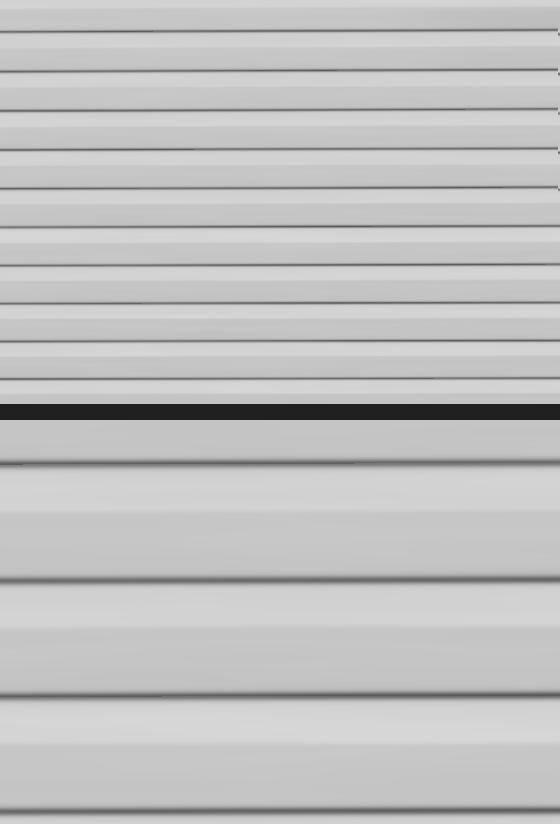
Top, the full canvas; bottom, a detail of the centre.
A Shadertoy shader for this texture:

```glsl
float hash(vec2 p) {
    return fract(sin(dot(p, vec2(41.3, 289.1))) * 4375.5);
}

// Distance to the nearest scattered cell point
float cellular(vec2 p) {
    vec2 cell = floor(p);
    float nearest = 2.0;
    for (int j = -1; j <= 1; j++)
        for (int i = -1; i <= 1; i++) {
            vec2 c = cell + vec2(i, j);
            vec2 point = c + vec2(hash(c), hash(c + 17.0));
            nearest = min(nearest, length(p - point));
        }
    return nearest;
}

// Fine grain drawn out along the slats
float brushing(vec2 p, float seed) {
    float sum = 0.0;
    for (int i = 1; i <= 4; i++) {
        float k = float(i);
        sum += sin(p.y * 9.0 * k + seed * 6.3 * k + 1.2 * sin(p.x * 2.3 * k + seed * 9.0)) / k;
    }
    return sum;
}

void mainImage(out vec4 fragColor, in vec2 fragCoord) {
    vec2 uv = fragCoord / iResolution.xy;
    float depth = 1.0 - uv.y;

    // Slat coordinate: slight tilt, spacing tightening downward
    float tilted = depth + uv.x * (0.0055 - 0.0036 * depth);
    float u = (tilted - 0.0794) * 10.165;
    float slatPos = u + 0.0035 * u * u;
    float pixel = fwidth(slatPos);

    // Slat ends peek out lower at the right border
    float endCap = smoothstep(0.9955, 0.9975, uv.x) * (1.0 - smoothstep(0.4, 0.55, depth));
    float seamPos = slatPos - 0.11 * endCap;
    float slat = floor(slatPos);
    float f = slatPos - slat;
    float seed = hash(vec2(slat, 3.0));

    // Bright bevel above, flatter face below
    float soft = max(0.035, pixel);
    float bend = 0.405 + 0.02 * (seed - 0.5);
    float bevel = 0.812 + 0.014 * depth + 0.035 * f;
    float face = 0.782 - 0.012 * smoothstep(0.4, 1.0, f) - 0.006 * depth;
    float shade = mix(bevel, face, smoothstep(bend - soft, bend + soft, f));
    shade += 0.008 * (seed - 0.5);

    // Brushed streaks and faint smudges
    shade += 0.0025 * brushing(vec2(uv.x, f), seed);
    shade += 0.014 * (cellular(vec2(uv.x * 4.0, slatPos * 5.0)) - 0.5);
    shade -= 0.035 * smoothstep(0.6, 1.0, uv.x) * smoothstep(0.22, 0.02, depth)
           * smoothstep(0.3, 0.6, f);

    // Dark seam with a soft halo
    float d = abs(seamPos - floor(seamPos + 0.5));
    float width = max(0.0245, 0.6 * pixel);
    float wear = 0.9 + 0.1 * sin(uv.x * 5.0 + seed * 20.0);
    shade -= 0.37 * wear * exp(-0.5 * d * d / (width * width));
    shade -= 0.045 * exp(-d * d / 0.004);

    fragColor = vec4(vec3(shade), 1.0);
}
```
